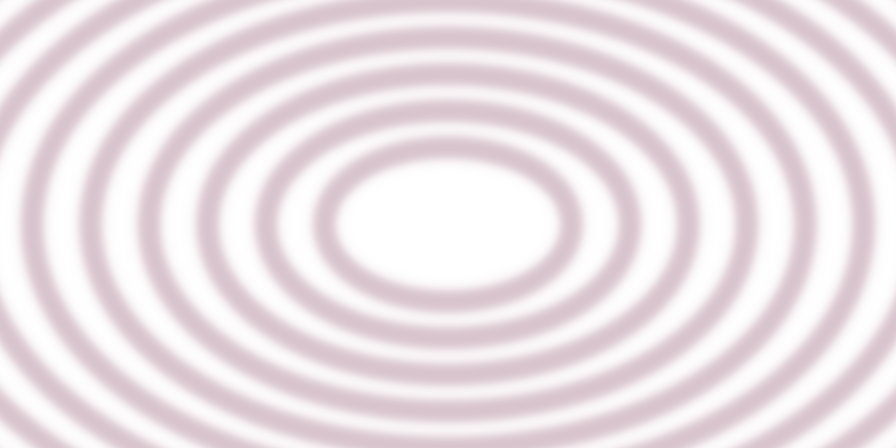
Write a Shadertoy shader that draws this background.

```glsl
#define CENTER vec2(0.5, 0.499)
#define ASPECT 0.625
#define FIRST_RADIUS 0.2755
#define SPACING 0.1305
#define HALF_WIDTH 0.025
#define BLUR 0.0117
#define RING_COLOR vec3(0.840, 0.755, 0.790)
#define PAPER_COLOR vec3(1.0)

// Smooth step with a bell-shaped slope of deviation BLUR
float softEdge(float d) {
    return 1.0 / (1.0 + exp(-1.702 * d / BLUR));
}

// Coverage of a blurred stroke at distance d from its centre line
float softStroke(float d) {
    return softEdge(d + HALF_WIDTH) - softEdge(d - HALF_WIDTH);
}

void mainImage(out vec4 fragColor, in vec2 fragCoord) {
    // Canvas height is one unit
    vec2 p = (fragCoord - CENTER * iResolution.xy) / iResolution.y;

    // Elliptical radius and its slope, which keeps stroke width even
    vec2 axes = vec2(1.0, ASPECT);
    float radius = max(length(p / axes), 1e-4);
    float slope = max(length(p / (axes * axes)) / radius, 1.0);

    // Nearest ring and its neighbours, whose soft edges overlap
    float nearest = floor((radius - FIRST_RADIUS) / SPACING + 0.5);
    float coverage = 0.0;
    for (int i = -1; i <= 1; i++) {
        float ring = nearest + float(i);
        if (ring < -0.5) continue;
        float d = (radius - FIRST_RADIUS - ring * SPACING) / slope;
        coverage += softStroke(d);
    }

    vec3 color = mix(PAPER_COLOR, RING_COLOR, clamp(coverage, 0.0, 1.0));
    fragColor = vec4(color, 1.0);
}
```
